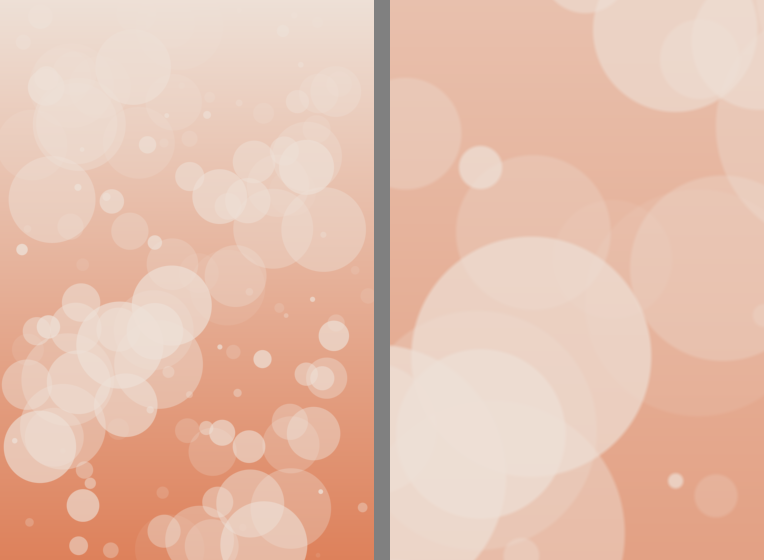
Left: the whole. Right: its middle third, enlarged.
Give the GLSL for this background, as a Shadertoy shader.

```glsl
// Translucent pale discs of many sizes drifting over a terracotta-to-cream gradient.

const int DISC_COUNT = 130;

// Three pseudo-random values in 0..1 from one seed
vec3 hash3(float seed) {
    vec3 q = fract(seed * vec3(0.1031, 0.1030, 0.0973));
    q += dot(q, q.yzx + 33.33);
    return fract((q.xxy + q.yzz) * q.zyx);
}

// Soft-edged disc coverage
float disc(vec2 p, vec2 center, float radius) {
    float edge = min(0.0022, 0.4 * radius);
    return 1.0 - smoothstep(radius - edge, radius + edge, length(p - center));
}

void mainImage(out vec4 fragColor, in vec2 fragCoord) {
    // Canvas width is one unit
    vec2 p = fragCoord / iResolution.x;
    float canvasHeight = iResolution.y / iResolution.x;
    float height = p.y / canvasHeight;

    // Vertical gradient
    vec3 cream = vec3(0.932, 0.878, 0.840);
    vec3 color = mix(vec3(0.868, 0.505, 0.355), cream, height);

    // Discs spread by a low-discrepancy sequence, loosened with jitter
    for (int i = 0; i < DISC_COUNT; i++) {
        float id = float(i) + 1.0;
        vec3 shape = hash3(id * 7.31 + 2.7);
        vec3 jitter = hash3(id * 3.77 + 91.3);

        // Stratified sizes: many small, few large
        float rank = fract(id * 0.61803 + 0.1 * shape.x);
        float radius = mix(0.006, 0.125, pow(rank, 2.0));
        vec2 spot = fract(id * vec2(0.75488, 0.56984) + 0.12 * jitter.xy);
        vec2 margin = vec2(0.7, 0.3) * radius;
        vec2 center = mix(margin, vec2(1.0, canvasHeight) - margin, spot);

        // Large discs are fainter
        float opacity = mix(0.08, mix(0.85, 0.68, rank), shape.y);
        color = mix(color, cream, opacity * disc(p, center, radius));
    }

    fragColor = vec4(color, 1.0);
}
```
